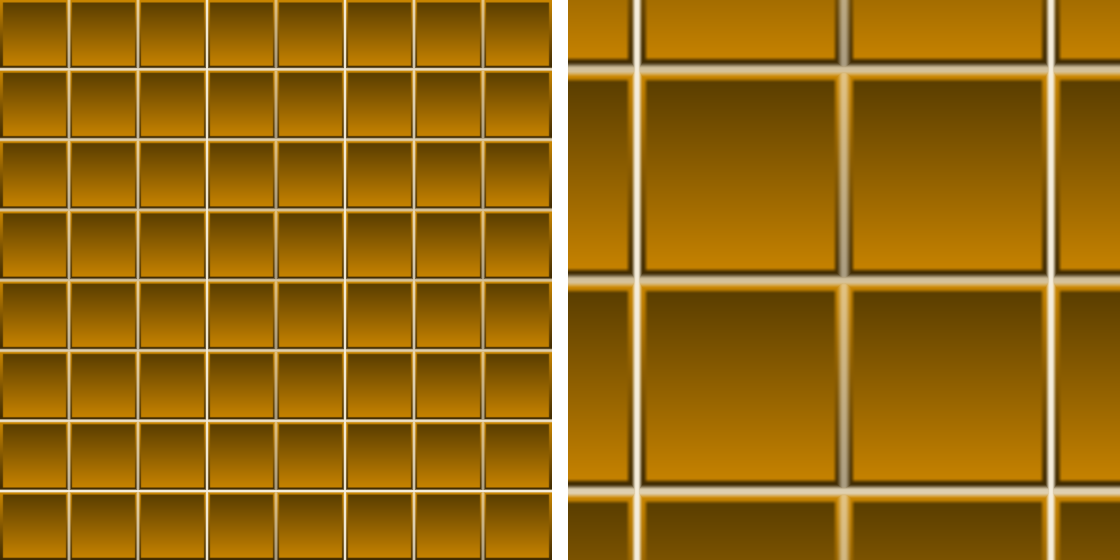
Left: the whole. Right: its middle third, enlarged.
Reproduce this pattern procedurally as a Shadertoy shader.

```glsl
// An eight by eight wall of amber tiles separated by pale grout lines.
// Each tile is a light-to-dark rim around an inset face with the reverse
// gradient; every grout line has its own strength, weaker ones being wider.

const float TILES = 8.0;
const vec2 PERIOD = vec2(0.125, 0.12552);
const float TOP_CROP = 0.0018;
const vec3 RIM_TOP = vec3(0.80, 0.53, 0.00);
const vec3 RIM_BOTTOM = vec3(0.23, 0.155, 0.01);
const vec3 FACE_TOP = vec3(0.35, 0.24, 0.00);
const vec3 FACE_BOTTOM = vec3(0.775, 0.51, 0.00);
const vec3 GROUT = vec3(0.96, 0.93, 0.86);

// Whiteness of each grout line, left to right and top to bottom;
// the outer border has none.
const float COLUMN_WEAR[9] = float[9](0.0, 0.72, 0.73, 1.0, 0.59, 1.0, 0.82, 0.62, 0.0);
const float ROW_WEAR[9] = float[9](0.0, 0.90, 0.79, 0.70, 0.70, 0.80, 0.92, 1.0, 0.0);

// Soft grout line at signed distance d; wear lowers and widens its profile.
float groutLine(float d, float wear, float halfWidth, float pixel) {
    float faded = 1.0 - wear;
    float width = halfWidth + 0.010 * faded;
    float blur = max(0.013 + 0.012 * faded, 0.5 * pixel);
    return wear * (1.0 - smoothstep(width - blur, width + blur, abs(d)));
}

// Coverage of the tile face, inset from the nearest cell edges.
float faceMask(vec2 edgeDistance, vec2 inset, vec2 pixel) {
    vec2 blur = max(vec2(0.014), 0.5 * pixel);
    vec2 inside = smoothstep(inset - blur, inset + blur, edgeDistance);
    return inside.x * inside.y;
}

// Vertical rim gradient, blended across the joint between two rows.
vec3 rimColor(float down, float d, float jointed) {
    float joint = jointed * (1.0 - smoothstep(0.0, 0.026, abs(d)));
    return mix(RIM_TOP, RIM_BOTTOM, mix(down, 0.5, joint));
}

vec3 faceColor(float down, float inset) {
    float t = clamp((down - inset) / (1.0 - 2.0 * inset), 0.0, 1.0);
    return mix(FACE_TOP, FACE_BOTTOM, t);
}

void mainImage(out vec4 fragColor, in vec2 fragCoord) {
    vec2 uv = fragCoord / iResolution.xy;

    // Cell coordinates, measured right and down
    vec2 grid = vec2(uv.x, 1.0 - uv.y + TOP_CROP) / PERIOD;
    vec2 pixel = TILES / iResolution.xy;
    vec2 cell = fract(grid);
    vec2 nearest = round(grid);
    vec2 d = grid - nearest;
    ivec2 line = clamp(ivec2(nearest), ivec2(0), ivec2(8));
    float columnWear = COLUMN_WEAR[line.x];
    float rowWear = ROW_WEAR[line.y];

    // Rim and inset face
    vec2 inset = vec2(0.043, 0.050);
    vec3 color = rimColor(cell.y, d.y, step(0.01, rowWear));
    color = mix(color, faceColor(cell.y, inset.y), faceMask(abs(d), inset, pixel));

    // Grout
    float vertical = groutLine(d.x, columnWear, 0.017, pixel.x);
    float horizontal = groutLine(d.y, rowWear, 0.019, pixel.y);
    color = mix(color, GROUT, max(vertical, horizontal));

    fragColor = vec4(color, 1.0);
}
```
